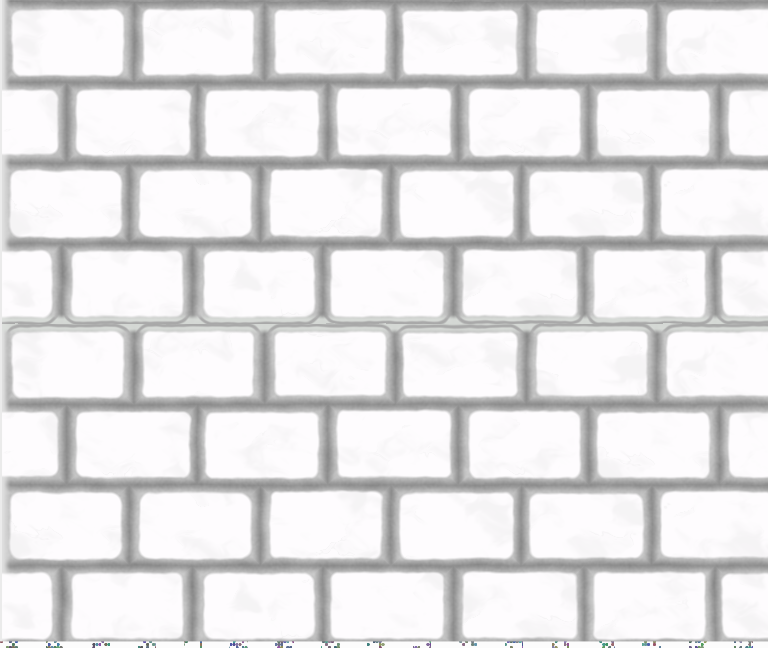
Reproduce this texture procedurally as a Shadertoy shader.

```glsl
const vec2 CANVAS = vec2(9.54, 8.05);    // canvas size in brick rows
const vec2 CELL = vec2(1.622, 1.0);      // one brick with its joint
const vec2 FACE = vec2(0.688, 0.397);    // half size of the painted face
const float TILE_ROWS = 4.0;             // rows before the wall repeats
const vec3 PAINT = vec3(0.995, 0.988, 0.995);
const vec3 SMUDGE = vec3(0.945, 0.94, 0.945);
const vec3 RIM = vec3(0.77);
const vec3 GROOVE = vec3(0.555);
const vec3 SEAM = vec3(0.86, 0.875, 0.86);

vec2 hash2(vec2 p) {
    vec3 q = fract(p.xyx * vec3(0.1031, 0.1030, 0.0973));
    q += dot(q, q.yzx + 33.33);
    return fract((q.xx + q.yz) * q.zy);
}

float cornerGrad(vec2 cell, vec2 corner, vec2 f) {
    return dot(hash2(cell + corner + 40.0) * 2.0 - 1.0, f - corner);
}

float gradientNoise(vec2 p) {
    vec2 i = floor(p), f = p - i;
    vec2 u = f * f * f * (f * (f * 6.0 - 15.0) + 10.0);
    vec2 e = vec2(0.0, 1.0);
    return mix(mix(cornerGrad(i, e.xx, f), cornerGrad(i, e.yx, f), u.x),
               mix(cornerGrad(i, e.xy, f), cornerGrad(i, e.yy, f), u.x), u.y);
}

float fbm(vec2 p) {
    float sum = 0.0, amp = 1.0;
    for (int i = 0; i < 4; i++) {
        sum += amp * gradientNoise(p);
        p = p * 2.03 + 7.1;
        amp *= 0.5;
    }
    return sum;
}

float roundedBox(vec2 p, vec2 halfSize, float radius) {
    vec2 q = abs(p) - halfSize + radius;
    return length(max(q, 0.0)) + min(max(q.x, q.y), 0.0) - radius;
}

// Horizontal shift of a row: running bond with a slight drift
float rowShift(float row) {
    return CELL.x * (0.5 * mod(row, 2.0) + 0.028 - 0.018 * row);
}

// Faint worn patches with one crisp side, different on each brick
vec3 brickFace(vec2 p, vec2 id) {
    vec2 s = p * vec2(1.7, 2.3) + hash2(id) * 19.0;
    float patches = fbm(s + 0.5 * gradientNoise(s * 2.0));
    float wear = smoothstep(0.02, 0.5, patches);
    float crease = smoothstep(0.035, 0.0, abs(patches - 0.12))
                 * smoothstep(0.1, 0.4, gradientNoise(s * 1.3 + 5.0));
    return mix(PAINT, SMUDGE, min(0.65 * wear + 0.5 * crease, 1.0));
}

// Rounded groove: dark in the middle, lighter toward the bricks
vec3 mortar(float jointDist, vec2 p) {
    float depth = smoothstep(-0.015, 0.115, jointDist);
    float tone = 0.055 * fbm(p * 3.1) + 0.03 * gradientNoise(p * 25.0);
    return mix(GROOVE, RIM, depth) + tone;
}

// Sparse coloured specks in short clusters on white
vec3 speckStrip(vec2 p, float aa) {
    vec2 g = p * 27.0, id = floor(g);
    vec2 h = hash2(id + 3.0);
    float cluster = step(fract(p.x / 0.57), 0.4) * step(0.55, h.x);
    float dotMask = smoothstep(0.5 + aa * 13.0, 0.4, length(fract(g) - 0.5));
    vec3 ink = vec3(0.25, 0.3, 0.35) + 0.35 * vec3(h.y, hash2(id + 9.0));
    return mix(vec3(0.99), ink, cluster * dotMask);
}

void mainImage(out vec4 fragColor, in vec2 fragCoord) {
    vec2 uv = fragCoord / iResolution.xy;
    float aa = CANVAS.y / iResolution.y;
    vec2 p = vec2(uv.x, 1.0 - uv.y) * CANVAS - vec2(0.0, 0.025);

    // Wall tile with hand-drawn wobble
    vec2 t = vec2(p.x, mod(p.y, TILE_ROWS));
    vec2 w = t + 0.022 * vec2(gradientNoise(t * 3.0), gradientNoise(t * 2.6 + 31.0));
    float row = mod(floor(w.y), TILE_ROWS);
    float x = w.x - rowShift(row);
    vec2 id = vec2(floor(x / CELL.x), row);
    vec2 q = vec2(mod(x, CELL.x), fract(w.y)) - 0.5 * CELL;

    // Brick face with small differences in size and place
    vec2 jitter = hash2(id + 11.0) - 0.5;
    vec2 size = FACE + 0.022 * (hash2(id + 23.0) - 0.5);
    float radius = mix(0.06, 0.13, hash2(id + 5.0).x);
    float d = roundedBox(q - jitter * vec2(0.035, 0.02), size, radius);
    d += 0.012 * gradientNoise(t * 9.0);

    vec2 toEdge = 0.5 * CELL - abs(q);
    vec3 joint = mortar(min(toEdge.x, toEdge.y), t);
    joint = mix(vec3(0.87), joint, smoothstep(0.03, 0.14, p.x));

    // Pale seam where the two tiles meet, with a thin brick outline
    float seam = smoothstep(0.13, 0.05, abs(p.y - TILE_ROWS));
    float outline = smoothstep(0.022 + aa, 0.005, abs(d - 0.09));
    joint = mix(joint, mix(SEAM, vec3(0.67), outline), seam * 0.9);

    float soft = max(0.022, aa);
    vec3 color = mix(brickFace(t, id), joint, smoothstep(-soft, soft, d - 0.008));

    // Pale left margin and speckled bottom strip
    color = mix(vec3(0.92), color, smoothstep(0.02, 0.02 + aa, p.x));
    color = mix(color, speckStrip(p, aa), smoothstep(7.95 - aa, 7.95, p.y));
    fragColor = vec4(clamp(color, 0.0, 1.0), 1.0);
}
```
